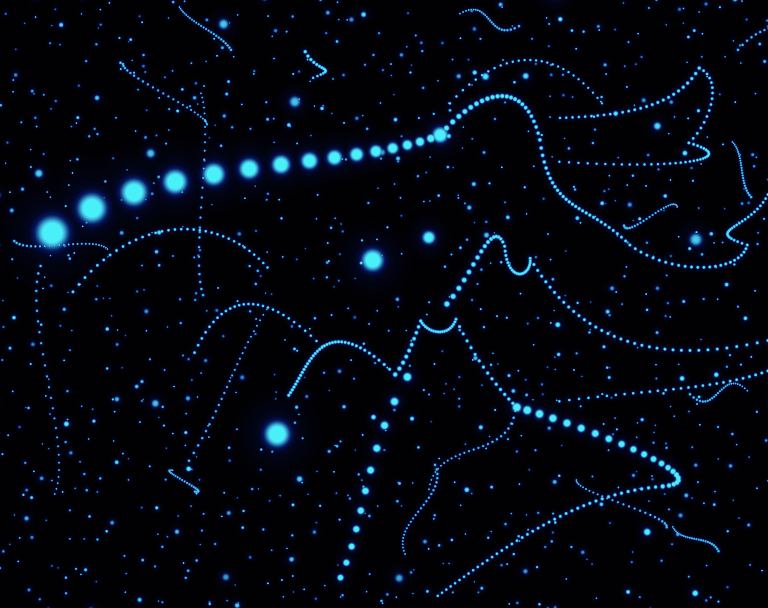
Reproduce this background procedurally as a WebGL 1 fragment shader.

```glsl
precision highp float;
// Glowing cyan beads strung along looping curves over a black field of sparks.
// Beads follow cubic Bezier paths, spaced in proportion to their size; loose
// sparks come from jittered grids. One glow value is mapped to a colour ramp.
uniform vec2 u_resolution;

vec2 hash2(vec2 c) {
  return fract(sin(vec2(dot(c, vec2(127.1, 311.7)), dot(c, vec2(269.5, 183.3)))) * 43758.55);
}

// Soft disc of radius r with a wide faint halo; small discs are dimmer.
float glow(vec2 offset, float r) {
  float x = length(offset) / r;
  float peak = mix(0.78, 1.0, smoothstep(0.002, 0.008, r));
  return peak * exp(-1.6 * x * x * x) + 0.2 * exp(-0.3 * x * x);
}

vec2 bezier(vec2 a, vec2 b, vec2 c, vec2 d, float t) {
  float s = 1.0 - t;
  return s * s * s * a + 3.0 * s * t * (s * b + t * c) + t * t * t * d;
}

// Beads from ab.xy to cd.zw; beads = (count, first radius, last radius).
float chain(vec2 p, vec4 ab, vec4 cd, vec3 beads) {
  vec2 margin = vec2(4.0 * max(beads.y, beads.z));
  vec2 low = min(min(ab.xy, ab.zw), min(cd.xy, cd.zw)) - margin;
  vec2 high = max(max(ab.xy, ab.zw), max(cd.xy, cd.zw)) + margin;
  if (any(lessThan(p, low)) || any(greaterThan(p, high))) return 0.0;
  float depth = sqrt(beads.y / beads.z) - 1.0;
  float light = 0.0;
  for (int i = 0; i < 44; i++) {
    if (float(i) >= beads.x) break;
    float s = float(i) / (beads.x - 1.0);
    float t = s * (1.0 + depth) / (1.0 + depth * s);
    vec2 centre = bezier(ab.xy, ab.zw, cd.xy, cd.zw, t);
    light = max(light, glow(p - centre, mix(beads.y, beads.z, t)));
  }
  return light;
}

// Jittered grid of sparks; density is the share of cells that hold one.
float scatter(vec2 p, float cells, vec2 radii, float density, float seed) {
  vec2 cell = floor(p * cells);
  float light = 0.0;
  for (int j = -1; j <= 1; j++) {
    for (int i = -1; i <= 1; i++) {
      vec2 id = cell + vec2(float(i), float(j));
      vec2 kind = hash2(id + seed + 17.0);
      if (kind.x < density) {
        vec2 centre = (id + hash2(id + seed)) / cells;
        float light1 = glow(p - centre, mix(radii.x, radii.y, kind.y * kind.y));
        light = max(light, light1 * mix(0.65, 1.0, kind.x / density));
      }
    }
  }
  return light;
}

// Faint random strands, mostly steep.
float strands(vec2 p, float aspect) {
  float light = 0.0;
  for (int i = 0; i < 16; i++) {
    vec2 id = vec2(float(i), 5.0);
    vec2 a = hash2(id) * vec2(aspect, 1.0);
    vec2 d = a + (hash2(id + 31.0) - 0.5) * vec2(0.35, 0.75);
    vec2 bend = (hash2(id + 57.0) - 0.5) * 0.1;
    light = max(light, chain(p, vec4(a, mix(a, d, 0.3) + bend),
                             vec4(mix(a, d, 0.7) - bend, d), vec3(26.0, 0.0032, 0.0022)));
  }
  return 0.9 * light;
}

// Large receding chain and the loops at the upper right.
float upperChains(vec2 p) {
  float v = chain(p, vec4(0.086, 0.617, 0.235, 0.74), vec4(0.58, 0.72, 0.724, 0.778), vec3(16.0, 0.031, 0.0075));
  v = max(v, chain(p, vec4(0.724, 0.778, 0.789, 0.852), vec4(0.863, 0.877, 0.888, 0.77), vec3(24.0, 0.006, 0.004)));
  v = max(v, chain(p, vec4(0.888, 0.77, 0.905, 0.646), vec4(0.962, 0.671, 1.036, 0.597), vec3(30.0, 0.0042, 0.0035)));
  v = max(v, chain(p, vec4(1.036, 0.597, 1.102, 0.548), vec4(1.217, 0.548, 1.229, 0.597), vec3(24.0, 0.0035, 0.0035)));
  v = max(v, chain(p, vec4(1.229, 0.597, 1.151, 0.622), vec4(1.234, 0.622, 1.263, 0.68), vec3(26.0, 0.0033, 0.0033)));
  v = max(v, chain(p, vec4(0.921, 0.806, 1.02, 0.81), vec4(1.11, 0.82, 1.15, 0.888), vec3(26.0, 0.003, 0.004)));
  v = max(v, chain(p, vec4(1.15, 0.888, 1.19, 0.87), vec4(1.17, 0.8, 1.133, 0.765), vec3(16.0, 0.0033, 0.0033)));
  v = max(v, chain(p, vec4(1.133, 0.765, 1.22, 0.74), vec4(1.13, 0.72, 0.92, 0.734), vec3(36.0, 0.0035, 0.0028)));
  v = max(v, chain(p, vec4(0.74, 0.83, 0.83, 0.93), vec4(0.92, 0.92, 0.99, 0.83), vec3(28.0, 0.003, 0.0026)));
  return max(v, chain(p, vec4(0.502, 0.915, 0.52, 0.88), vec4(0.56, 0.89, 0.515, 0.872), vec3(16.0, 0.004, 0.003)));
}

// Waves, arcs and the hooked tail of the middle and lower parts.
float lowerChains(vec2 p) {
  float v = chain(p, vec4(0.735, 0.5, 0.78, 0.55), vec4(0.81, 0.65, 0.83, 0.595), vec3(17.0, 0.006, 0.0037));
  v = max(v, chain(p, vec4(0.83, 0.595, 0.835, 0.53), vec4(0.875, 0.545, 0.872, 0.575), vec3(24.0, 0.0036, 0.0036)));
  v = max(v, chain(p, vec4(0.872, 0.575, 0.94, 0.46), vec4(1.05, 0.39, 1.263, 0.44), vec3(36.0, 0.0037, 0.0035)));
  v = max(v, chain(p, vec4(0.475, 0.35, 0.51, 0.4), vec4(0.53, 0.5, 0.65, 0.384), vec3(38.0, 0.0038, 0.0036)));
  v = max(v, chain(p, vec4(0.65, 0.384, 0.67, 0.41), vec4(0.68, 0.44, 0.692, 0.472), vec3(10.0, 0.005, 0.004)));
  v = max(v, chain(p, vec4(0.692, 0.472, 0.705, 0.45), vec4(0.74, 0.445, 0.75, 0.475), vec3(20.0, 0.0036, 0.0036)));
  v = max(v, chain(p, vec4(0.75, 0.475, 0.78, 0.41), vec4(0.82, 0.36, 0.85, 0.33), vec3(16.0, 0.0036, 0.004)));
  v = max(v, chain(p, vec4(0.85, 0.33, 0.93, 0.31), vec4(1.2, 0.21, 1.09, 0.2), vec3(22.0, 0.009, 0.005)));
  v = max(v, chain(p, vec4(1.09, 0.2, 0.95, 0.19), vec4(0.83, 0.1, 0.72, 0.02), vec3(42.0, 0.004, 0.003)));
  v = max(v, chain(p, vec4(0.32, 0.42, 0.37, 0.53), vec4(0.44, 0.52, 0.53, 0.43), vec3(28.0, 0.0033, 0.003)));
  v = max(v, chain(p, vec4(0.12, 0.52, 0.22, 0.65), vec4(0.36, 0.65, 0.44, 0.56), vec3(34.0, 0.0034, 0.003)));
  v = max(v, chain(p, vec4(0.92, 0.34, 1.08, 0.36), vec4(1.18, 0.36, 1.263, 0.39), vec3(28.0, 0.003, 0.0035)));
  return max(v, chain(p, vec4(0.67, 0.38, 0.6, 0.26), vec4(0.6, 0.14, 0.56, 0.05), vec3(11.0, 0.0085, 0.0065)));
}

vec3 glowColour(float v) {
  vec3 c = mix(vec3(0.003, 0.003, 0.012), vec3(0.01, 0.03, 0.17), clamp(v * 5.0, 0.0, 1.0));
  c = mix(c, vec3(0.02, 0.09, 0.38), clamp(v * 5.0 - 1.0, 0.0, 1.0));
  c = mix(c, vec3(0.11, 0.36, 0.58), clamp(v * 5.0 - 2.0, 0.0, 1.0));
  c = mix(c, vec3(0.24, 0.66, 0.84), clamp(v * 5.0 - 3.0, 0.0, 1.0));
  return mix(c, vec3(0.29, 0.94, 0.97), clamp(v * 5.0 - 4.0, 0.0, 1.0));
}

void main() {
  vec2 p = gl_FragCoord.xy / u_resolution.y;
  float light = max(upperChains(p), lowerChains(p));
  light = max(light, strands(p, u_resolution.x / u_resolution.y));
  light = max(light, scatter(p, 34.0, vec2(0.002, 0.0032), 0.45, 3.0));
  light = max(light, scatter(p, 22.0, vec2(0.003, 0.0055), 0.5, 41.0));
  light = max(light, scatter(p, 7.0, vec2(0.006, 0.013), 0.25, 83.0));
  light = max(light, glow(p - vec2(0.613, 0.572), 0.021));
  light = max(light, glow(p - vec2(0.456, 0.286), 0.024));
  light = max(light, glow(p - vec2(0.724, 0.778), 0.015));
  gl_FragColor = vec4(glowColour(light), 1.0);
}
```
